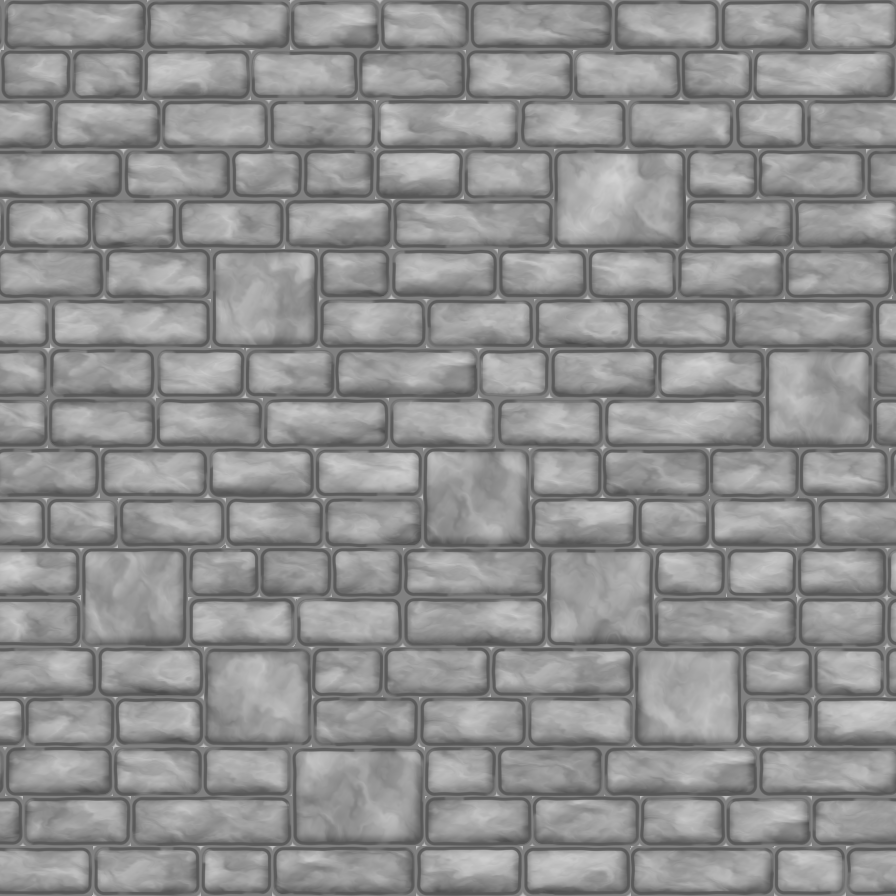
A WebGL 1 fragment shader for this texture:

```glsl
precision highp float;
// Grey stone wall that tiles: 18 courses, each 25 units wide, filled with
// blocks of 2 to 4 units, plus a few stones that span two courses.
// Each block is a rounded box with a dark rim and warped-noise brushwork.

uniform vec2 u_resolution;

const float COLS = 25.0;
const float ROWS = 18.0;
const float ROW_HEIGHT = COLS / ROWS;
const float GAP = 0.05;
const float CORNER = 0.24;
const float GROUT = 0.50;
const float OUTLINE = 0.34;
const float FLECK = 0.74;

float hash(vec2 p) {
  return fract(sin(dot(p, vec2(127.1, 311.7))) * 43758.545);
}

float noise(vec2 p) {
  vec2 i = floor(p);
  vec2 f = fract(p);
  f = f * f * (3.0 - 2.0 * f);
  return mix(mix(hash(i), hash(i + vec2(1.0, 0.0)), f.x),
             mix(hash(i + vec2(0.0, 1.0)), hash(i + 1.0), f.x), f.y);
}

float fbm(vec2 p) {
  float sum = 0.0;
  float amp = 0.53;
  for (int i = 0; i < 4; i++) {
    sum += amp * noise(p);
    p = mat2(1.6, 1.2, -1.2, 1.6) * p + 3.7;
    amp *= 0.5;
  }
  return sum;
}

float roundBox(vec2 p, vec2 halfSize, float radius) {
  vec2 q = abs(p) - halfSize + radius;
  return length(max(q, 0.0)) + min(max(q.x, q.y), 0.0) - radius;
}

// Width of the next block, never leaving a sliver at the end
float blockWidth(float rest, float h) {
  if (rest < 4.6) return rest;
  if (rest < 6.0) return rest * 0.5;
  return 3.0 - step(h, 0.17) + step(0.87, h);
}

// Finds the block at p (y counts courses downward).
// Returns position from its centre in xy and its half size in zw.
vec4 findBlock(vec2 p, out float seed) {
  float row = floor(p.y);
  float band = floor(p.y / 2.0);
  float odd = row - 2.0 * band;

  // Each pair of courses has two anchors that may hold a tall stone
  float tallA = step(0.5, band) * step(band, 7.5);
  float tallB = step(abs(band - 5.5), 0.6);
  float tallWidth = 3.0 + 0.7 * step(abs(mod(band, 6.0) - 1.0), 0.1);
  float startA = (1.0 - tallA) * odd * 1.5;
  float split = 13.0 + (1.0 - tallB) * odd * 1.5 - startA;
  float x = mod(p.x - COLS * fract(band * 0.618) - startA, COLS);

  float second = step(split, x);
  float left = second * split;
  float end = mix(split, COLS, second);
  float tall = mix(tallA, tallB, second);
  float width = tallWidth;
  float top = 2.0 * band;
  float rows = 2.0;
  seed = hash(vec2(band + 41.0, second));

  // Otherwise walk along the single course until the block covers x
  if (tall < 0.5 || x >= left + tallWidth) {
    left += tall * tallWidth;
    width = 0.0;
    top = row;
    rows = 1.0;
    for (int i = 0; i < 10; i++) {
      if (left + width <= x) {
        left += width;
        seed = hash(vec2(row + 20.0 * second, float(i) + 2.0));
        width = blockWidth(end - left, seed);
        if (i == 0 && tall > 0.5 && odd < 0.5) width = 2.0;
      }
    }
  }
  vec2 halfSize = 0.5 * vec2(width, rows * ROW_HEIGHT);
  vec2 local = vec2(x - left, (top - p.y) * ROW_HEIGHT) + vec2(-halfSize.x, halfSize.y);
  return vec4(local, halfSize);
}

// Painted face: warped streaks, lighter above, darker near the lower right rim
float stoneTone(vec2 local, vec2 halfSize, float seed) {
  vec2 stretch = halfSize.y > 1.0 ? vec2(1.1, 1.0) : vec2(0.95, 1.9);
  vec2 q = local * stretch + seed * vec2(91.0, 57.0);
  float warp = fbm(q * 1.1 + 8.0);
  float paint = fbm(q + vec2(1.2, 2.0) * warp);
  float strokes = noise(mat2(1.2, 2.6, -0.9, 3.4) * q + 4.0 * warp);
  float tone = 0.61 + 0.38 * (paint - 0.5) + 0.06 * (strokes - 0.5);
  tone += 0.035 * local.y / halfSize.y + 0.03 * (fract(seed * 17.0) - 0.5);
  float depth = -roundBox(local + vec2(0.04, -0.06), halfSize - GAP, CORNER);
  tone += 0.035 * smoothstep(0.15, 0.45, depth);
  return tone - 0.17 * (1.0 - smoothstep(-0.04, 0.27, depth));
}

void main() {
  vec2 uv = gl_FragCoord.xy / u_resolution;
  float aa = COLS / u_resolution.y;
  vec2 p = vec2(uv.x * COLS, mod((1.0 - uv.y) * ROWS - 1.0, ROWS));
  float seed;
  vec4 block = findBlock(p, seed);
  vec2 local = block.xy;

  // Slightly uneven size and edge for every block
  vec2 inset = vec2(GAP + 0.035 * fract(seed * 29.0), GAP + 0.03 * fract(seed * 53.0));
  float d = roundBox(local, block.zw - inset, CORNER);
  d += 0.035 * (noise(local * 2.5 + seed * 70.0) - 0.5);

  // Grout with pale flecks where corners meet
  float fleck = smoothstep(0.10, 0.17, d) * step(0.4, noise(local * 1.5 + seed * 31.0));
  float grout = mix(GROUT, FLECK, fleck);
  float face = stoneTone(local, block.zw, seed);
  float tone = mix(face, grout, smoothstep(-0.5 * aa, 0.5 * aa, d));

  // Dark rim, smudged away in places
  float rim = 1.0 - smoothstep(0.02, 0.05 + 0.6 * aa, abs(d + 0.01));
  float smudge = smoothstep(0.62, 0.78, noise(local * 1.6 + seed * 83.0));
  tone = mix(tone, OUTLINE, rim * (0.88 - 0.55 * smudge));
  gl_FragColor = vec4(vec3(tone), 1.0);
}
```
